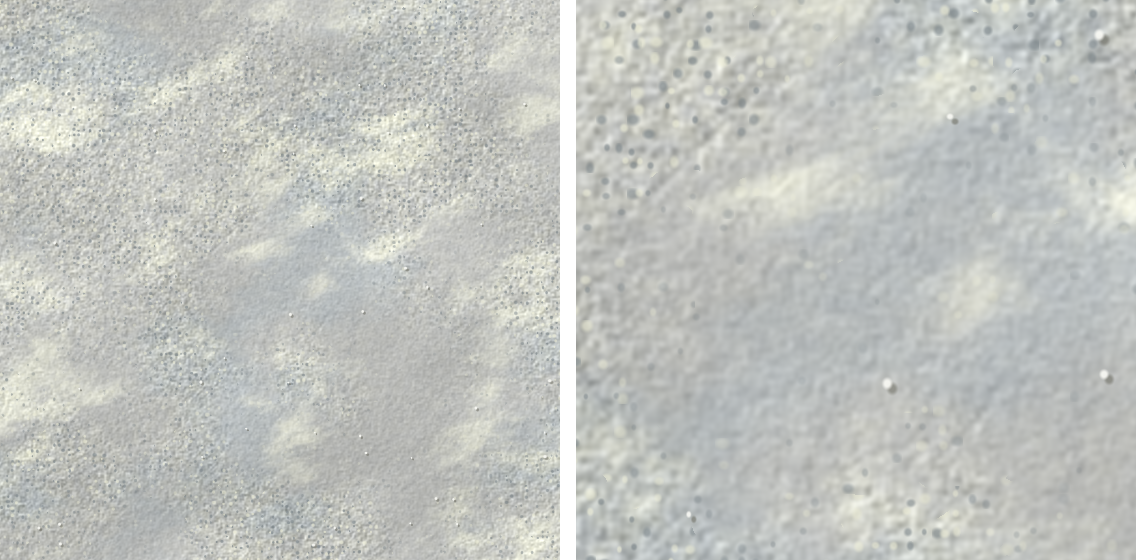
Left, the full canvas; right, a detail of the centre.
Give the GLSL for this texture, as a Shadertoy shader.

```glsl
// Weathered pale plaster: slanting grey clouds, cream and bluish stains,
// with embossed grit, small dark pits and a few bright mineral chips.
// Stains are warped value noise; pits and chips are jittered cell dots.

float hash(vec2 cell, uint seed) {
    uvec2 q = uvec2(ivec2(cell)) * uvec2(1597334673u, 3812015801u);
    uint n = (q.x ^ q.y ^ (seed * 2654435769u)) * 1597334673u;
    n = (n ^ (n >> 15u)) * 2246822519u;
    n ^= n >> 13u;
    return float(n >> 8u) / 16777216.0;
}

float noise(vec2 p, uint seed) {
    vec2 cell = floor(p), f = fract(p);
    f = f * f * (3.0 - 2.0 * f);
    float low = mix(hash(cell, seed), hash(cell + vec2(1, 0), seed), f.x);
    float high = mix(hash(cell + vec2(0, 1), seed), hash(cell + vec2(1, 1), seed), f.x);
    return mix(low, high, f.y);
}

float fbm(vec2 p, uint seed) {
    float sum = 0.0, weight = 0.47;
    for (int i = 0; i < 5; i++) {
        sum += weight * noise(p, seed + uint(i));
        p = mat2(1.6, 1.2, -1.2, 1.6) * p + 7.3;
        weight *= 0.56;
    }
    return sum;
}

// One soft, slightly oval dot in a share of the grid cells
float dots(vec2 p, float share, float radius, uint seed) {
    vec2 cell = floor(p);
    vec2 jitter = vec2(hash(cell, seed), hash(cell, seed + 1u));
    vec2 d = fract(p) - mix(vec2(0.3), vec2(0.7), jitter);
    d.x *= mix(0.8, 1.4, hash(cell, seed + 2u));
    float size = radius * mix(0.6, 1.2, hash(cell, seed + 3u));
    return step(hash(cell, seed + 4u), share) * (1.0 - smoothstep(size * 0.4, size * 1.3, length(d)));
}

// Fine grit height, drawn in canvas units
float grit(vec2 p) {
    return 0.55 * noise(p * 150.0, 40u) + 0.45 * noise(p * 260.0, 41u);
}

void mainImage(out vec4 fragColor, in vec2 fragCoord) {
    vec2 uv = fragCoord / iResolution.y;

    // Slanted, stretched space for the brushed stains
    vec2 slant = mat2(0.94, -0.34, 0.34, 0.94) * uv;
    slant += 0.04 * vec2(noise(uv * 7.0, 1u), noise(uv * 7.0, 2u));
    vec2 streak = slant * vec2(0.65, 1.2);

    float cloud = fbm(streak * 5.5, 10u);
    float cream = smoothstep(0.50, 0.82, fbm(streak * 13.0 + 3.0, 20u) + 0.25 * (cloud - 0.5));
    float blue = smoothstep(0.50, 0.75, fbm(streak * 6.0 + 9.0, 30u));
    float rough = smoothstep(0.34, 0.58, fbm(uv * 4.0 + 5.0, 50u));

    // Broad colour
    vec3 color = vec3(0.747, 0.751, 0.739) + 0.17 * (cloud - 0.5);
    color += cream * vec3(0.125, 0.125, 0.085);
    color += blue * (1.0 - cream) * vec3(-0.030, -0.012, 0.006);
    color += rough * vec3(0.018, 0.019, 0.009);

    // Grit lit from the upper left, with a little colour mottling
    float relief = grit(uv) - grit(uv + vec2(-0.0026, 0.0026));
    color += relief * mix(0.10, 0.24, rough);
    color += (grit(uv + 3.0) - 0.5) * mix(0.07, 0.20, rough);
    color += (noise(uv * 95.0, 60u) - 0.5) * mix(0.02, 0.07, rough) * vec3(1.0, 0.9, 0.4);

    // Dark pits and pale cream grains gather on the rough areas
    float pits = dots(uv * 110.0, 0.03 + 0.24 * rough, 0.34, 70u);
    color = mix(color, vec3(0.46, 0.50, 0.52), pits * mix(0.20, 0.60, rough));
    float grains = dots(uv * 100.0 + 0.4, 0.02 + 0.12 * rough + 0.28 * cream, 0.34, 80u);
    color = mix(color, vec3(0.94, 0.94, 0.85), grains * mix(0.25, 0.60, rough));

    // Rare bright chips, each with a shadow at its lower right
    float shadow = dots((uv + vec2(-0.003, 0.003)) * 24.0, 0.06, 0.075, 90u);
    float chip = dots(uv * 24.0, 0.06, 0.07, 90u);
    color = mix(color, vec3(0.44, 0.44, 0.40), 0.6 * shadow);
    color = mix(color, vec3(0.98, 0.98, 0.96), 0.9 * chip);

    fragColor = vec4(clamp(color, 0.0, 1.0), 1.0);
}
```
